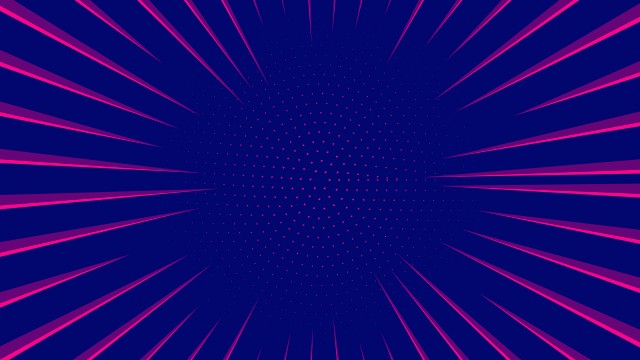
This background is drawn by a Shadertoy shader. Its source:

```glsl
// Pink comic speed rays with purple shade edges around a halo of tiny dots on navy.
#define NAVY vec3(0.008, 0.025, 0.435)
#define PURPLE vec3(0.40, 0.02, 0.47)
#define PINK vec3(0.98, 0.02, 0.54)
#define RAY_COUNT 44
#define PINK_WIDTH 0.0130   // width of the lit band at radius 1
#define SHADE_WIDTH 0.034   // width of the shaded band at radius 1
#define RING_STEP 0.0267    // distance between dot rings
#define DOT_STRETCH 1.019   // widens the dot spacing, leaving a seam on the right
#define DOT_RADIUS 0.0027
#define HALO_RADIUS 0.53

const float TAU = 6.2831853;

// Distance from the centre to each ray's tip; the rhythm repeats every half turn
const float TIP_RADIUS[22] = float[22](
    0.283, 0.343, 0.566, 0.417, 0.382, 0.482, 0.470, 0.370, 0.490, 0.430, 0.410,
    0.380, 0.463, 0.455, 0.294, 0.314, 0.293, 0.542, 0.373, 0.415, 0.446, 0.332);

// Share of a pixel centred at x that lies between lo and hi
float bandCoverage(float x, float lo, float hi, float pixel) {
    float overlap = min(hi, x + 0.5 * pixel) - max(lo, x - 0.5 * pixel);
    return clamp(overlap / pixel, 0.0, 1.0);
}

// Angle of a ray, counter-clockwise from the right, with slightly shrinking steps
float rayAngle(float index) {
    return radians(1.5 + index * (8.403 - 0.00305 * index));
}

// Returns the coverage of the lit band (x) and of the shaded band (y)
vec2 rayCoverage(vec2 p, int index, float pixel) {
    float angle = rayAngle(float(index));
    vec2 dir = vec2(cos(angle), sin(angle));
    float tip = TIP_RADIUS[index % 22];
    float growth = (dot(p, dir) - tip) / (1.0 - tip);
    if (growth <= 0.0) return vec2(0.0);

    // The shade always lies on the upper side of its ray
    float side = dir.x < 0.0 ? -1.0 : 1.0;
    float across = side * (dir.x * p.y - dir.y * p.x);
    float halfPink = 0.5 * PINK_WIDTH * growth;
    float shade = SHADE_WIDTH * growth * mix(0.5, 1.0, abs(dir.x));
    return vec2(bandCoverage(across, -halfPink, halfPink, pixel),
                bandCoverage(across, halfPink, halfPink + shade, pixel));
}

// Dots on concentric rings, placed clockwise from the right, shrinking outwards
float dotCoverage(vec2 p, float pixel) {
    float ring = max(1.0, round(length(p) / RING_STEP));
    float ringRadius = ring * RING_STEP;
    float angleStep = TAU / (6.0 * ring) * DOT_STRETCH;
    float angle = mod(-atan(p.y, p.x), TAU);
    float index = clamp(round(angle / angleStep), 0.0, 6.0 * ring - 1.0);
    float dotAngle = index * angleStep;
    vec2 nearest = ringRadius * vec2(cos(dotAngle), -sin(dotAngle));

    // The first dot of the ring may be closer across the seam
    float dist = min(distance(p, nearest), distance(p, vec2(ringRadius, 0.0)));
    float radius = DOT_RADIUS * max(0.0, 1.0 - ringRadius / HALO_RADIUS);
    float edge = clamp(0.5 + (radius - dist) / pixel, 0.0, 1.0);
    return edge * min(1.0, 2.0 * radius / pixel);
}

void mainImage(out vec4 fragColor, in vec2 fragCoord) {
    // Centred coordinates in units of the canvas height
    vec2 p = (fragCoord - 0.5 * iResolution.xy) / iResolution.y;
    float pixel = 1.0 / iResolution.y;

    vec3 color = mix(NAVY, PINK, dotCoverage(p, pixel));

    vec2 rays = vec2(0.0);
    for (int i = 0; i < RAY_COUNT; i++) {
        rays += rayCoverage(p, i, pixel);
    }
    rays = min(rays, 1.0);
    color = mix(color, PURPLE, rays.y * (1.0 - rays.x));
    color = mix(color, PINK, rays.x);

    fragColor = vec4(color, 1.0);
}
```
